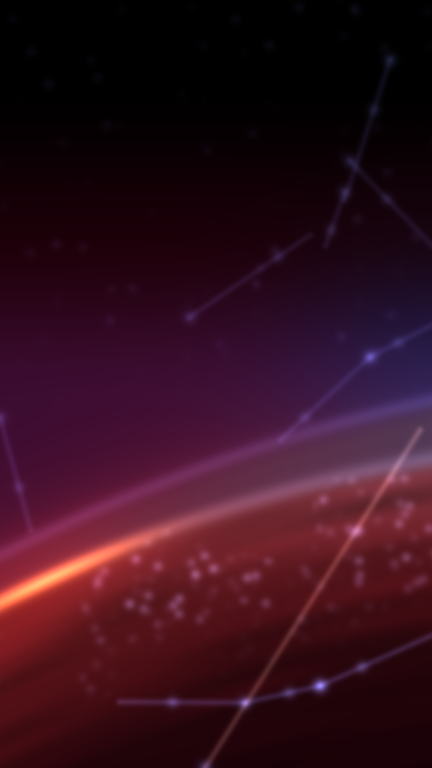
Write a Shadertoy shader that draws this background.

```glsl
float hash(vec2 p) {
    return fract(sin(dot(p, vec2(127.1, 311.7))) * 43758.545);
}

float noise(vec2 p) {
    vec2 i = floor(p), f = fract(p);
    f = f * f * (3.0 - 2.0 * f);
    return mix(mix(hash(i), hash(i + vec2(1, 0)), f.x),
               mix(hash(i + vec2(0, 1)), hash(i + 1.0), f.x), f.y);
}

float bell(float d, float width) {
    return exp(-d * d / (width * width));
}

float segmentDistance(vec2 p, vec2 a, vec2 b) {
    vec2 ab = b - a;
    return length(p - a - ab * clamp(dot(p - a, ab) / dot(ab, ab), 0.0, 1.0));
}

// Soft dots jittered inside a square grid
float scatteredDots(vec2 p, float cell, float radius) {
    vec2 id = floor(p / cell);
    float sum = 0.0;
    for (int k = 0; k < 9; k++) {
        vec2 c = id + vec2(k % 3, k / 3) - 1.0;
        vec2 center = (c + vec2(hash(c), hash(c + 37.0))) * cell;
        sum += bell(length(p - center), radius) * pow(hash(c + 71.0), 3.0);
    }
    return sum;
}

// Ends of the web strands
const vec4 strands[11] = vec4[11](
    vec4(.267, 0, .547, .44), vec4(.417, .107, .319, .085),
    vec4(.417, .107, .563, .173), vec4(.319, .085, .156, .086),
    vec4(.508, .922, .449, .74), vec4(.449, .75, .424, .68),
    vec4(.456, .79, .563, .68), vec4(.482, .535, .563, .577),
    vec4(.482, .535, .365, .427), vec4(.247, .587, .404, .694),
    vec4(0, .456, .04, .31));

void mainImage(out vec4 fragColor, in vec2 fragCoord) {
    vec2 p = fragCoord / iResolution.y;
    float side = fragCoord.x / iResolution.x;
    float h = p.y - (0.215 + 0.5 * p.x - 0.3 * p.x * p.x);
    float upper = p.y - (0.277 + 0.5 * p.x - 0.25 * p.x * p.x);

    // Sky, with blue haze at the right
    vec3 sky = mix(vec3(.23, .045, .19), vec3(.12, .0, .035), smoothstep(.48, .7, p.y));
    sky *= 1.0 - smoothstep(.64, .9, p.y);
    sky += vec3(-.07, .05, .1) * bell(length((p - vec2(.57, .52)) * vec2(1, 1.3)), .2);
    sky += mix(vec3(.2, .05, .01), vec3(.05, .06, .06), side) * exp(-max(upper, 0.0) / .06);

    // Atmosphere between the two arcs
    vec3 air = mix(vec3(.46, .12, .2), vec3(.32, .22, .33), side);
    vec3 color = mix(sky, air, smoothstep(.012, -.035, upper));
    color += vec3(.08, .07, .13) * bell(upper, .011);

    // Ground with streaks that follow the curve
    vec3 ground = mix(vec3(.42, .09, .11), vec3(.12, .01, .035), smoothstep(0., .33, -h));
    ground += vec3(.02, .1, .12) * side * bell(h, .09);
    ground *= 0.8 + 0.4 * noise(vec2(p.x * 6.0, h * 45.0));
    color = mix(color, ground, smoothstep(.008, -.02, h));

    // Bright rim, hottest near the left edge
    color += mix(vec3(.2, .12, .1), vec3(.15, .14, .18), side) * bell(h, .013);
    float heat = bell(p.x - .055, .13);
    color += vec3(.6, .33, .06) * heat * bell(h, .012);
    color += vec3(.2, .16, .1) * bell(p.x - .06, .06) * bell(h, .007);
    color += vec3(.13, .03, .02) * heat * bell(h, .06);

    // Clustered lights below the rim, and faint dust above
    float cluster = smoothstep(.4, .75, noise(p * 16.0 + 3.0));
    float belt = smoothstep(.01, -.025, h) * smoothstep(-.24, -.06, h);
    color += vec3(.22, .22, .34) * scatteredDots(p, .019, .007) * belt * cluster;
    color += vec3(.05, .04, .08) * scatteredDots(p, .05, .007) * smoothstep(.45, .6, p.y);

    // Web strands and their nodes
    for (int i = 0; i < 11; i++) {
        vec4 s = strands[i];
        float strength = s.y < .3 ? 1.0 : .5;
        vec3 tint = i == 0 ? vec3(.17, .13, .12) : vec3(.1, .1, .19);
        color += tint * strength * bell(segmentDistance(p, s.xy, s.zw), .0045);
        color += vec3(.15, .16, .3) * strength * bell(length(p - s.xy), .009);
        vec2 bead = mix(s.xy, s.zw, .35 + .4 * hash(vec2(i, 5)));
        color += vec3(.13, .14, .25) * strength * bell(length(p - bead), .008);
    }

    fragColor = vec4(clamp(color, 0.0, 1.0), 1.0);
}
```
